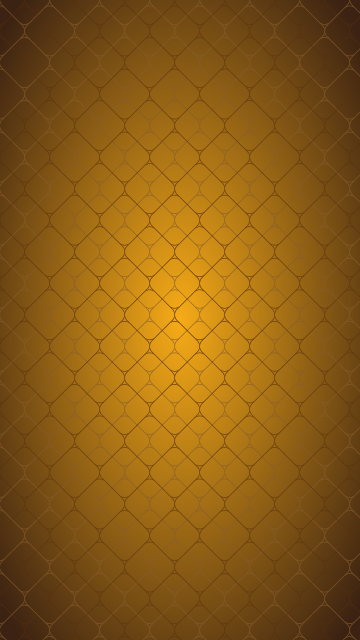
This background is drawn by a Shadertoy shader. Its source:

```glsl
// Amber radial glow behind two thin wire lattices of rounded diamonds.
// Each lattice is a staggered repeat of a rotated rounded-box distance;
// the pale lattice is the dark one shifted by half a cell.

const vec2 PERIOD = vec2(0.1389, 0.1752);   // cell spacing in canvas widths

// Signed distance to a rounded square standing on its corner
float roundedDiamond(vec2 p) {
    float reach = (PERIOD.x + PERIOD.y) * 0.25;              // sharp corner
    float radius = (reach - PERIOD.x * 0.5) / (sqrt(2.0) - 1.0);
    vec2 turned = abs(vec2(p.x + p.y, p.x - p.y)) * sqrt(0.5);
    vec2 q = turned - reach * sqrt(0.5) + radius;
    return length(max(q, 0.0)) + min(max(q.x, q.y), 0.0) - radius;
}

// Offset from the centre of the nearest repeated cell
vec2 repeatCell(vec2 p) {
    return p - PERIOD * round(p / PERIOD);
}

// Distance to the outlines of both staggered rows of cells
float latticeDistance(vec2 p) {
    float rowA = abs(roundedDiamond(repeatCell(p)));
    float rowB = abs(roundedDiamond(repeatCell(p - PERIOD * 0.5)));
    return min(rowA, rowB);
}

// Pixel coverage of a line of the given half width
float lineCoverage(float d, float halfWidth, float pixel) {
    vec2 edges = vec2(d + halfWidth, d - halfWidth) / pixel + 0.5;
    edges = clamp(edges, 0.0, 1.0);
    return edges.x - edges.y;
}

void mainImage(out vec4 fragColor, in vec2 fragCoord) {
    vec2 p = (fragCoord - 0.5 * iResolution.xy) / iResolution.x;
    float pixel = 1.0 / iResolution.x;

    // Elliptical glow that follows the canvas proportions
    float r = length(2.0 * fragCoord / iResolution.xy - 1.0);
    vec3 color = mix(vec3(0.965, 0.67, 0.09), vec3(0.235, 0.135, 0.07),
                     min(r / 1.33, 1.0));

    // Pale wires first, dark wires above them, fading away from the glow
    vec2 paleCentre = vec2(-0.0148, 0.0145);
    vec2 darkCentre = paleCentre + vec2(PERIOD.x * 0.5, 0.0);
    float pale = lineCoverage(latticeDistance(p - paleCentre), 0.0009, pixel);
    float dark = lineCoverage(latticeDistance(p - darkCentre), 0.0009, pixel);
    color = mix(color, vec3(0.53, 0.36, 0.17), pale * 0.9);
    color = mix(color, vec3(0.34, 0.18, 0.05), dark * (1.0 - 0.3 * min(r, 1.0)));

    fragColor = vec4(color, 1.0);
}
```
